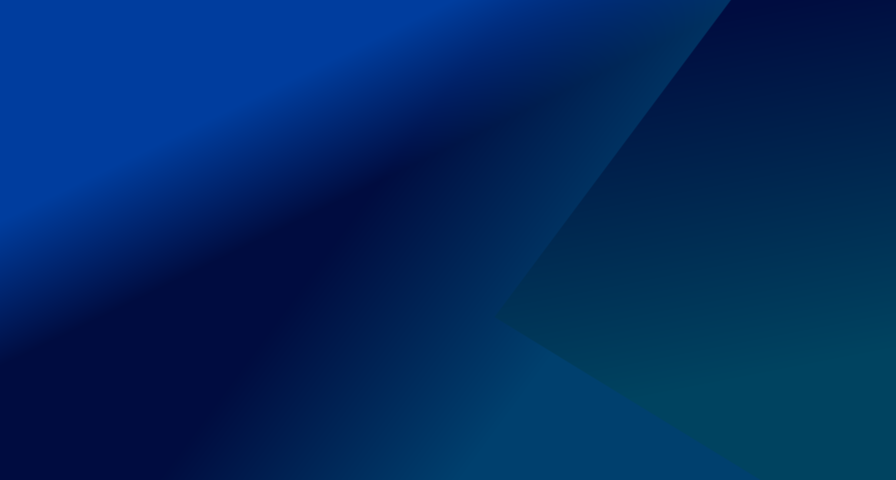
Write a WebGL 2 fragment shader that draws this background.

```glsl
#version 300 es
precision highp float;
// Dark navy backdrop of overlapping linear gradients: a royal blue corner
// fading out, a diagonal sweep to sea blue, and a teal wedge on the right.
// Each gradient is a projection on a direction; the wedge joins two half-planes.

uniform vec2 u_resolution;
out vec4 outColor;

const float ASPECT = 512.0 / 274.0;

const vec3 NAVY  = vec3(0.0, 0.048, 0.250);
const vec3 ROYAL = vec3(0.0, 0.240, 0.620);
const vec3 SEA   = vec3(0.0, 0.250, 0.430);
const vec3 TEAL  = vec3(0.0, 0.262, 0.375);

// Gradients: unit direction, and where along it they start and end
const vec2 CORNER_DIR  = vec2(0.438, -0.899);
const vec2 CORNER_SPAN = vec2(-0.485, -0.213);
const vec2 SWEEP_DIR   = vec2(0.803, -0.595);
const vec2 SWEEP_SPAN  = vec2(0.267, 0.769);
const vec2 WEDGE_DIR   = vec2(0.190, -0.982);
const vec2 WEDGE_SPAN  = vec2(-0.666, 0.086);

// Wedge edges: inward normal and offset
const vec3 UPPER_EDGE = vec3(0.801, -0.598, 0.623);
const vec3 LOWER_EDGE = vec3(0.522, 0.853, 0.828);

// Linear ramp from 0 to 1 along a direction
float ramp(vec2 p, vec2 dir, vec2 span) {
    return clamp((dot(p, dir) - span.x) / (span.y - span.x), 0.0, 1.0);
}

// Signed distance to a line, positive on its inner side
float halfPlane(vec2 p, vec3 edge) {
    return dot(p, edge.xy) - edge.z;
}

void main() {
    // Height is one unit, origin at the lower left
    vec2 p = gl_FragCoord.xy / u_resolution * vec2(ASPECT, 1.0);
    float pixel = 1.0 / u_resolution.y;

    // Diagonal sweep, then the bright corner over it
    vec3 color = mix(NAVY, SEA, ramp(p, SWEEP_DIR, SWEEP_SPAN));
    color = mix(ROYAL, color, ramp(p, CORNER_DIR, CORNER_SPAN));

    // Wedge with smoothed edges
    vec3 wedgeColor = mix(NAVY, TEAL, ramp(p, WEDGE_DIR, WEDGE_SPAN));
    float inside = min(halfPlane(p, UPPER_EDGE), halfPlane(p, LOWER_EDGE));
    color = mix(color, wedgeColor, smoothstep(-pixel, pixel, inside));

    outColor = vec4(color, 1.0);
}
```
